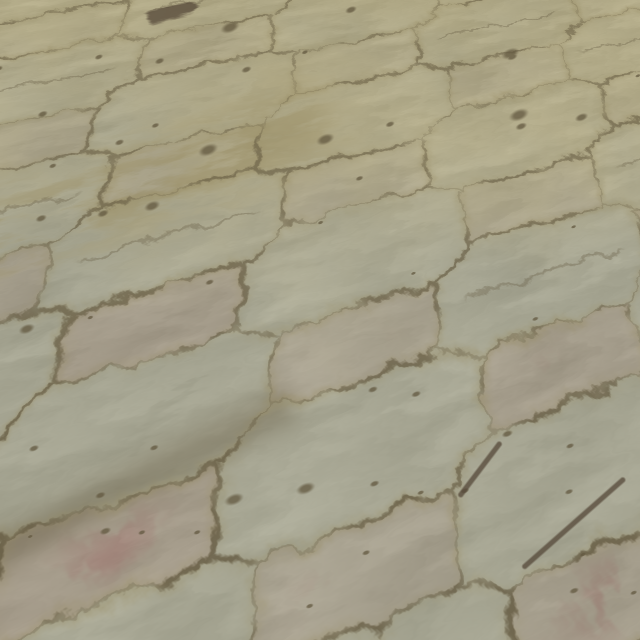
This texture is drawn by a three.js fragment shader. Its source:

```glsl
// Worn stone paving seen at a slant: rosy slabs in a skewed lattice, grey slabs between.
// The canvas is projected onto the ground, folded into one lattice cell, and joints are
// distance fields roughened by layered sines; stains, specks and litter lie on top.
varying vec2 vUv;

#define HORIZON 1.139
#define DEPTH 9.354
#define SPREAD 1.784
#define TILT 0.1
#define SKEW 0.45
#define SLAB vec2(0.41, 0.19)
#define JOINT_WIDTH 0.011
#define ROUGHNESS 0.027
#define GRAIN 0.042

const vec3 GREY = vec3(0.655, 0.652, 0.578);
const vec3 ROSE = vec3(0.645, 0.605, 0.540);
const vec3 SAND = vec3(0.695, 0.665, 0.530);
const vec3 OCHRE = vec3(0.590, 0.545, 0.385);
const vec3 SOIL = vec3(0.385, 0.345, 0.250);
const vec3 RED = vec3(0.610, 0.470, 0.440);
const vec3 BARK = vec3(0.330, 0.280, 0.220);

float hash(vec2 p) {
  return fract(sin(dot(p, vec2(127.1, 311.7))) * 43758.5);
}

// Layered sines, roughly -1 to 1
float waves(vec2 p) {
  float sum = 0.0, amp = 0.5;
  for (int i = 0; i < 5; i++) {
    p = mat2(1.6, 1.2, -1.2, 1.6) * p + 1.7;
    sum += amp * sin(p.x + 1.5 * sin(0.8 * p.y));
    amp *= 0.58;
  }
  return sum;
}

float segment(vec2 p, vec2 a, vec2 b) {
  vec2 ab = b - a;
  return length(p - a - ab * clamp(dot(p - a, ab) / dot(ab, ab), 0.0, 1.0));
}

float roundBox(vec2 p, vec2 size, float r) {
  vec2 d = abs(p) - size + r;
  return length(max(d, 0.0)) + min(max(d.x, d.y), 0.0) - r;
}

float glow(float d, float r) {
  return exp(-d * d / (r * r));
}

// Ground position: unit steps run from slab to slab
vec2 project(vec2 c) {
  float x = c.x - 0.56;
  float w = DEPTH / (1.0 - c.y - TILT * x + HORIZON);
  return vec2(x * w / SPREAD, w - 4.59);
}

// Dark elongated flecks in jittered cells of two sizes
float specks(vec2 c) {
  float cover = 0.0;
  for (int i = 0; i < 2; i++) {
    vec2 g = c * (7.0 + 5.0 * float(i)) + 3.7 * float(i);
    vec2 id = floor(g);
    vec2 d = fract(g) - 0.25 - 0.5 * vec2(hash(id), hash(id + 5.3));
    d = vec2(0.55 * (d.x + 0.4 * d.y), d.y - 0.4 * d.x);
    float r = 0.025 + 0.03 * hash(id + 9.1);
    float spot = 1.0 - smoothstep(0.5 * r, 1.4 * r, length(d));
    cover = max(cover, spot * step(0.72, hash(id + 2.4)));
  }
  return cover;
}

void main() {
  vec2 c = vUv;
  vec2 ground = project(c);
  vec2 g = ground + ROUGHNESS * vec2(waves(ground * 9.0), waves(ground * 9.0 + 8.3));

  // Fold into a lattice cell
  float column = floor(g.x + 0.5);
  float across = g.x - column;
  float q = g.y - SKEW * across;
  float row = floor(q + 0.5);
  vec2 p = vec2(across, q - row);

  // Slab outline and the joints linking its corners to its neighbours
  float slab = roundBox(p, SLAB, 0.05);
  vec2 s = p.x < 0.0 ? -p : p;
  float joint = min(abs(slab), segment(s, vec2(0.40, 0.18), vec2(0.60, 0.37)));
  joint = min(joint, segment(s, vec2(0.40, -0.18), vec2(0.60, -0.27)));
  float crack = abs(abs(p.y) - 0.5);

  // Stone colours and grain
  float patchy = waves(ground * 0.9 + 2.0);
  float fine = waves(vec2(3.0 * ground.x, 10.0 * (ground.y - SKEW * ground.x)));
  float swirl = waves(ground * 4.0 + 0.8 * fine);
  float rosy = (1.0 - smoothstep(-0.012, 0.008, slab)) * (0.6 + 0.4 * hash(vec2(column, row)));
  vec3 color = mix(GREY, ROSE, rosy * mix(1.0, 0.65, c.y));
  float blush = smoothstep(0.1, 0.6, waves(ground * 4.0 + 3.0)) * glow(length(p * vec2(0.6, 1.0)), 0.11);
  color = mix(color, RED, 0.75 * blush * rosy * (1.0 - smoothstep(0.1, 0.6, c.y)));
  color = mix(color, SAND, smoothstep(0.45, 1.0, c.y + 0.12 * patchy));
  color += GRAIN * (0.6 * fine + 0.4 * swirl) + 0.012 * patchy;

  // Stains
  float band = glow(segment(c, vec2(0.0, 0.63), vec2(0.46, 0.80)), 0.075);
  color = mix(color, OCHRE, 0.6 * band * smoothstep(-0.5, 0.7, fine + 0.6 * patchy));
  float damp = glow(segment(c, vec2(0.0, 0.14), vec2(0.43, 0.36)), 0.035);
  color = mix(color, SOIL, 0.38 * damp);

  // Sandy rims, broken dark joints and faint cracks
  float wear = smoothstep(-0.6, 0.5, waves(ground * 3.0 + 6.0));
  float width = JOINT_WIDTH * (0.6 + 0.7 * wear);
  color = mix(color, OCHRE, 0.45 * glow(joint, 0.035) * (0.6 + 0.4 * swirl));
  float line = 1.0 - smoothstep(0.3 * width, 1.6 * width, joint);
  color = mix(color, SOIL, line * mix(0.8, 0.5, c.y) * (0.35 + 0.65 * wear));
  float split = step(0.4, hash(vec2(column, floor(q)))) * step(1.0, floor(q));
  split *= 1.0 - smoothstep(0.40, 0.48, abs(p.x));
  color = mix(color, SOIL, 0.33 * split * (1.0 - smoothstep(0.002, 0.016, crack)));

  // Litter: flecks, a twig, a sliver in a joint and a dry leaf
  color = mix(color, SOIL, 0.75 * specks(c));
  float twig = segment(c, vec2(0.82, 0.115), vec2(0.973, 0.25));
  twig = min(twig, segment(c, vec2(0.72, 0.227), vec2(0.78, 0.306)));
  color = mix(color, BARK, 0.75 * (1.0 - smoothstep(0.002, 0.006, twig)));
  float leaf = segment(c, vec2(0.24, 0.971), vec2(0.295, 0.986)) + 0.006 * fine;
  color = mix(color, BARK, 0.75 * (1.0 - smoothstep(0.006, 0.014, leaf)));

  gl_FragColor = vec4(color, 1.0);
}
```
